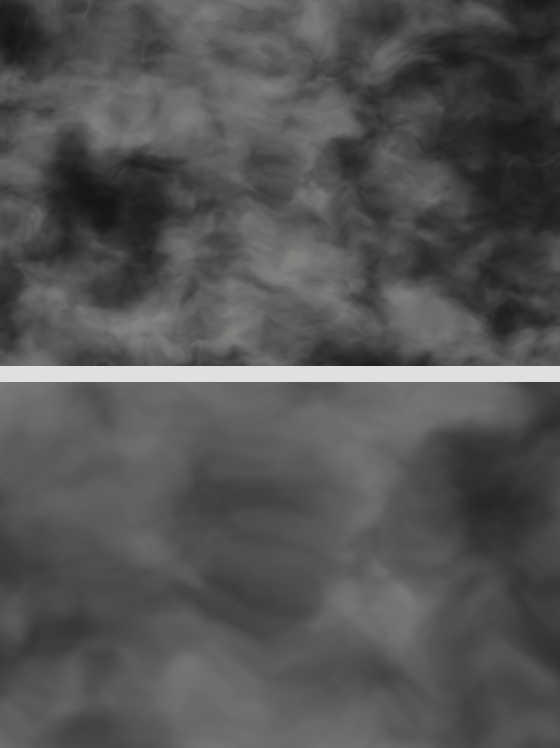
Top: the whole. Bottom: its middle third, enlarged.
Reproduce this texture procedurally as a WebGL 2 fragment shader.

```glsl
#version 300 es
precision highp float;

uniform vec2 u_resolution;
out vec4 fragColor;

#define MEAN_TONE 0.314
#define MASS_SCALE 3.2
#define MASS_CONTRAST 0.58
#define PUFF_SCALE 5.0
#define PUFF_CONTRAST 0.18
#define DETAIL_SCALE 12.0
#define DETAIL_CONTRAST 0.28
#define WISP_CONTRAST 0.04
#define WARP 0.12
#define CURL 0.05
#define TINT vec3(1.0, 0.988, 0.972)

float hash(vec2 p) {
    return fract(sin(dot(p, vec2(127.1, 311.7))) * 43758.5453);
}

float noise(vec2 p) {
    vec2 cell = floor(p);
    vec2 f = fract(p);
    vec2 w = f * f * f * (f * (f * 6.0 - 15.0) + 10.0);
    float low = mix(hash(cell), hash(cell + vec2(1.0, 0.0)), w.x);
    float high = mix(hash(cell + vec2(0.0, 1.0)), hash(cell + vec2(1.0, 1.0)), w.x);
    return mix(low, high, w.y);
}

// Layered noise, rotated between octaves, normalised to 0..1
float fbm(vec2 p, int octaves) {
    mat2 turn = mat2(0.8, 0.6, -0.6, 0.8);
    float sum = 0.0;
    float total = 0.0;
    float amplitude = 0.5;
    for (int i = 0; i < octaves; i++) {
        sum += amplitude * noise(p);
        total += amplitude;
        p = turn * p * 2.03 + 17.3;
        amplitude *= 0.5;
    }
    return sum / total;
}

vec2 drift(vec2 p) {
    return vec2(fbm(p, 3), fbm(p + vec2(41.7, 23.1), 3)) - 0.5;
}

// Soft rounded billows, brighter toward their upper side
float puffs(vec2 p) {
    vec2 cell = floor(p);
    float brightest = 0.0;
    for (int y = -1; y <= 1; y++) {
        for (int x = -1; x <= 1; x++) {
            vec2 id = cell + vec2(x, y);
            vec2 centre = id + 0.2 + 0.6 * vec2(hash(id + 3.7), hash(id + 9.2));
            float radius = mix(0.45, 0.85, hash(id + 15.4));
            vec2 offset = (p - centre) / radius;
            float body = 1.0 - smoothstep(0.3, 1.0, length(offset));
            float light = mix(0.2, 1.0, hash(id + 27.8)) * (0.8 + 0.25 * offset.y);
            brightest = max(brightest, body * light);
        }
    }
    return brightest;
}

// Thin faint strands along the middle level of a noise field
float wisps(vec2 p) {
    float ridge = 1.0 - abs(2.0 * fbm(p, 3) - 1.0);
    return smoothstep(0.85, 1.0, ridge);
}

void main() {
    vec2 uv = gl_FragCoord.xy / u_resolution.y;
    vec2 flow = drift(uv * 3.5);
    vec2 curl = drift(uv * 11.0 + 5.0);
    vec2 p = uv + WARP * flow + CURL * curl;

    // Broad light and dark masses, slightly wider than tall
    float mass = fbm(p * vec2(0.85, 1.15) * MASS_SCALE + vec2(23.1, 47.4), 5) - 0.5;

    // Billows are strongest in the lower two thirds
    float depth = 1.0 - smoothstep(0.5, 1.0, uv.y);
    float puff = puffs(p * PUFF_SCALE + 11.0) - 0.38;
    float smallPuff = puffs(p * PUFF_SCALE * 1.9 + 31.0) - 0.38;
    float billow = (puff + 0.45 * smallPuff) * mix(0.6, 1.0, depth);

    // Smeared detail, stronger in scattered patches
    float patchiness = mix(0.6, 1.4, noise(uv * 5.0 + 61.0));
    vec2 smear = (uv + 0.08 * flow + 0.06 * curl) * vec2(0.8, 1.3);
    float detail = (fbm(smear * DETAIL_SCALE, 4) - 0.5) * patchiness;

    // Short broken strands
    float strand = wisps(p * 6.0 + 19.0) * smoothstep(0.55, 0.75, noise(uv * 8.0 + 8.0));

    float tone = MEAN_TONE;
    tone += MASS_CONTRAST * mass * mix(0.85, 1.15, depth);
    tone += PUFF_CONTRAST * billow;
    tone += DETAIL_CONTRAST * detail + WISP_CONTRAST * (strand - 0.1);

    // Gentle limits at both ends of the tonal range
    float shift = tone - MEAN_TONE;
    tone = MEAN_TONE + 0.27 * tanh(shift / 0.27);
    fragColor = vec4(clamp(tone, 0.06, 0.52) * TINT, 1.0);
}
```
